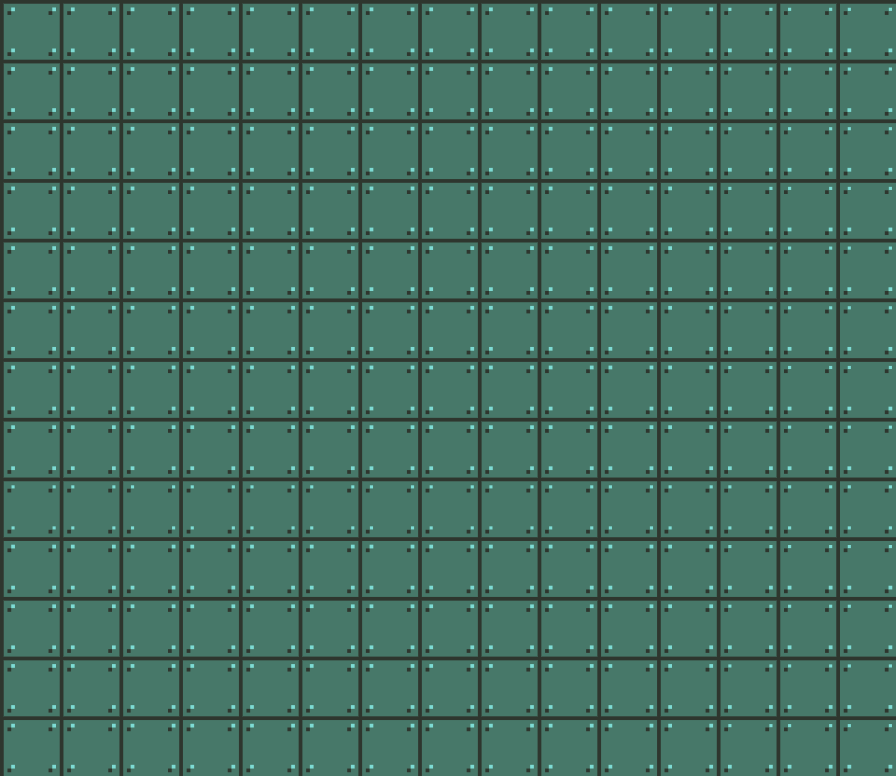
Write a WebGL 1 fragment shader that draws this texture.

```glsl
precision highp float;
// Square green wall panels, 15 across and 13 down, split by dark seams.
// Each panel is laid out on a 16 x 16 unit grid; every corner holds a rivet
// made of a bright square and a dark shadow square on its lower left.
uniform vec2 u_resolution;

const vec2 REPEATS = vec2(15.0, 13.0);
const float UNITS = 16.0;
const vec3 PANEL = vec3(0.28, 0.47, 0.41);
const vec3 SEAM = vec3(0.18, 0.21, 0.18);
const vec3 GLINT = vec3(0.49, 0.86, 0.83);

// Coverage along each axis of a band around zero, softened over one pixel.
vec2 band(vec2 offset, float halfWidth, vec2 pixel) {
    return clamp((halfWidth - abs(offset)) / pixel + 0.5, 0.0, 1.0);
}

float square(vec2 offset, float halfWidth, vec2 pixel) {
    vec2 cover = band(offset, halfWidth, pixel);
    return cover.x * cover.y;
}

// Seams one unit wide along the left and top of the cell, wrapping around.
float seams(vec2 p, vec2 pixel) {
    vec2 offset = mod(p - 0.5 + 0.5 * UNITS, UNITS) - 0.5 * UNITS;
    vec2 cover = band(offset, 0.5, pixel);
    return max(cover.x, cover.y);
}

// Glints are a little smaller along one row and at the top of the last columns.
float glintHalfWidth(vec2 cell, float lowerHalf) {
    float wornRow = 1.0 - step(0.5, abs(cell.y - 8.0));
    float wornColumn = step(11.5, cell.x) * (1.0 - lowerHalf);
    return mix(0.5, 0.42, max(wornRow, wornColumn));
}

void main() {
    // Cell coordinates run rightward and downward from the top left corner.
    vec2 uv = gl_FragCoord.xy / u_resolution;
    vec2 grid = vec2(uv.x, 1.0 - uv.y) * REPEATS;
    vec2 cell = floor(grid);
    vec2 p = fract(grid) * UNITS;
    vec2 pixel = UNITS * REPEATS / u_resolution;

    // Fold the four corners onto one rivet.
    vec2 corner = step(8.5, p);
    vec2 rivet = p - 11.0 * corner;
    float shadow = square(rivet - vec2(2.5, 3.5), 0.5, pixel);
    float glint = square(rivet - vec2(3.5, 2.5), glintHalfWidth(cell, corner.y), pixel);

    vec3 color = mix(PANEL, SEAM, max(seams(p, pixel), shadow));
    color = mix(color, GLINT, glint);
    gl_FragColor = vec4(color, 1.0);
}
```
